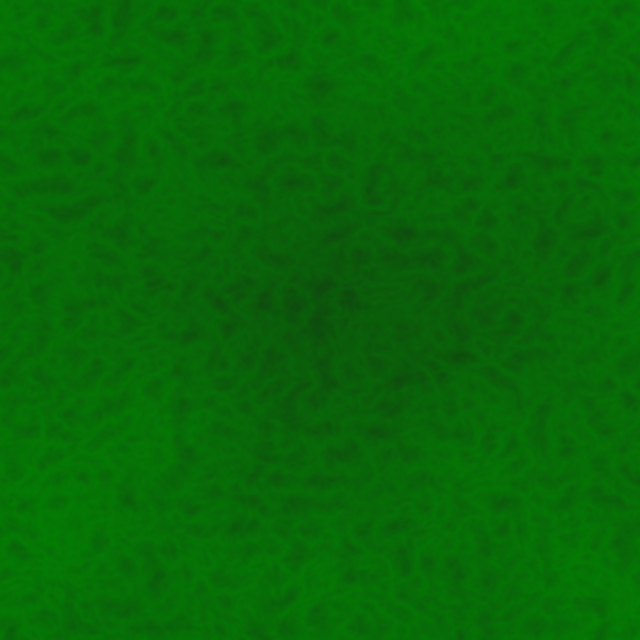
Give the GLSL for this texture, as a three.js fragment shader.

```glsl
varying vec2 vUv;

const vec3 DARK_GREEN = vec3(0.052, 0.300, 0.052);
const vec3 BRIGHT_GREEN = vec3(0.010, 0.500, 0.010);

const vec2 CELL_SCALE = vec2(23.0, 26.0); // cells across and up the canvas
const int VEIN_OCTAVES = 3;
const float OCTAVE_STEP = 1.83;
const float OCTAVE_FADE = 0.55;
const float VEIN_SOFTNESS = 0.07;
const float VEIN_LEVEL = 0.22;            // mean height of one octave
const float VEIN_CONTRAST = 0.70;

const float WARP_SCALE = 11.0;
const float WARP_AMOUNT = 0.012;

const float CLOUD_SCALE = 2.6;
const float CLOUD_CONTRAST = 0.30;
const float CENTRE_SHADE = 0.50;
const float MEAN_DISTANCE = 0.38;
const float BASE_TONE = 0.51;

const float TAU = 6.2831853;

vec2 latticeGradient(vec2 cell) {
  vec3 p = fract(cell.xyx * vec3(0.1031, 0.1030, 0.0973));
  p += dot(p, p.yzx + 33.33);
  float angle = TAU * fract((p.x + p.y) * p.z);
  return vec2(cos(angle), sin(angle));
}

float gradientNoise(vec2 p) {
  vec2 cell = floor(p);
  vec2 f = fract(p);
  vec2 blend = f * f * f * (f * (f * 6.0 - 15.0) + 10.0);
  vec2 e = vec2(1.0, 0.0);
  float a = dot(latticeGradient(cell), f);
  float b = dot(latticeGradient(cell + e.xy), f - e.xy);
  float c = dot(latticeGradient(cell + e.yx), f - e.yx);
  float d = dot(latticeGradient(cell + e.xx), f - e.xx);
  return mix(mix(a, b, blend.x), mix(c, d, blend.x), blend.y);
}

// Soft bright ridges along the zero lines of the noise, dark pits between
float veins(vec2 p) {
  mat2 turn = mat2(0.8, 0.6, -0.6, 0.8);
  float sum = 0.0;
  float weight = 1.0;
  for (int i = 0; i < VEIN_OCTAVES; i++) {
    float n = gradientNoise(p);
    float height = sqrt(n * n + VEIN_SOFTNESS * VEIN_SOFTNESS);
    sum += weight * (VEIN_LEVEL - height);
    weight *= OCTAVE_FADE;
    p = turn * p * OCTAVE_STEP + 17.3;
  }
  return sum;
}

// Broad light and shade
float clouds(vec2 p) {
  return gradientNoise(p) + 0.5 * gradientNoise(p * 2.1 + 9.7);
}

void main() {
  // Bend the cells so the lattice does not show
  vec2 warp = vec2(gradientNoise(vUv * WARP_SCALE + 40.0),
                   gradientNoise(vUv * WARP_SCALE + 71.0));
  vec2 p = vUv + WARP_AMOUNT * warp;

  float tone = BASE_TONE;
  tone += VEIN_CONTRAST * veins(p * CELL_SCALE + 5.0);
  tone += CLOUD_CONTRAST * clouds(vUv * CLOUD_SCALE + 23.0);
  tone += CENTRE_SHADE * (length(vUv - 0.5) - MEAN_DISTANCE);

  vec3 green = mix(DARK_GREEN, BRIGHT_GREEN, clamp(tone, 0.0, 1.1));
  gl_FragColor = vec4(green, 1.0);
}
```
